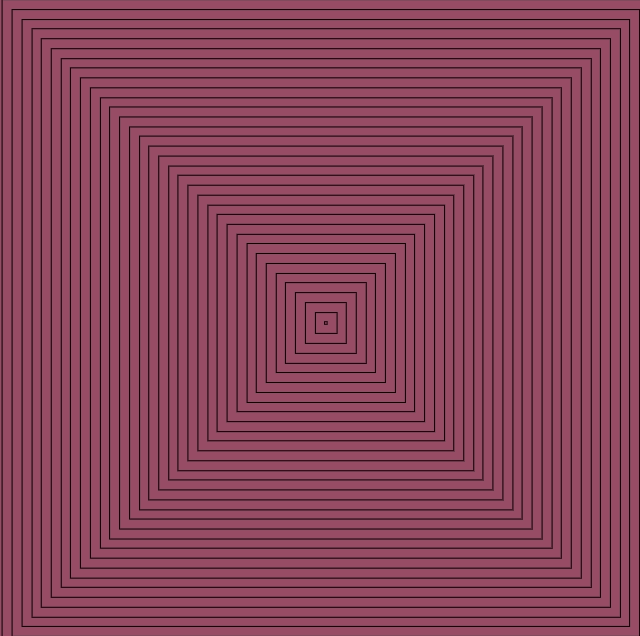
Give the GLSL for this pattern, as a WebGL 2 fragment shader.

```glsl
#version 300 es
precision highp float;

uniform vec2 u_resolution;
out vec4 fragColor;

// Lengths are in cells; GRID cells span the canvas at any size
#define GRID vec2(768.0, 764.0)
#define CENTER vec2(391.1, 376.0)
#define RING_COUNT 34
#define SPACING 11.73
#define INNER_HALF_SIZE 1.2
#define LINE_WIDTH 1.2
#define TINT_RADIUS 2.4
#define GROUND_COLOR vec3(0.593, 0.298, 0.398)

// Moves an edge to the middle of its cell
vec2 snapToCell(vec2 p) {
    return floor(p) + 0.5;
}

// Distance to the outline of the rectangle between two corners
float rectOutline(vec2 p, vec2 low, vec2 high) {
    vec2 q = abs(p - 0.5 * (low + high)) - 0.5 * (high - low);
    return abs(max(q.x, q.y));
}

// Distance to the nearest outline in a set of nested squares
float nestedSquares(vec2 p) {
    float nearest = SPACING;
    for (int i = 0; i < RING_COUNT; i++) {
        float halfSize = INNER_HALF_SIZE + float(i) * SPACING;
        vec2 low = snapToCell(CENTER - halfSize);
        vec2 high = snapToCell(CENTER + halfSize);
        nearest = min(nearest, rectOutline(p, low, high));
    }
    return nearest;
}

// Share of a pixel-wide window that the stroke covers
float strokeCoverage(float dist, float pixel) {
    float low = max(dist - 0.5 * pixel, -0.5 * LINE_WIDTH);
    float high = min(dist + 0.5 * pixel, 0.5 * LINE_WIDTH);
    return clamp((high - low) / pixel, 0.0, 1.0);
}

void main() {
    float pixel = GRID.y / u_resolution.y;
    float dist = nestedSquares(gl_FragCoord.xy / u_resolution * GRID);

    // Brightness drops sharply at a line, tint fades softly around it
    float luma = dot(GROUND_COLOR, vec3(0.299, 0.587, 0.114));
    vec3 tint = GROUND_COLOR - luma;
    float fade = max(1.0 - dist / TINT_RADIUS, 0.0) * LINE_WIDTH / TINT_RADIUS;
    vec3 color = luma * (1.0 - strokeCoverage(dist, pixel)) + tint * (1.0 - fade);

    fragColor = vec4(clamp(color, 0.0, 1.0), 1.0);
}
```
